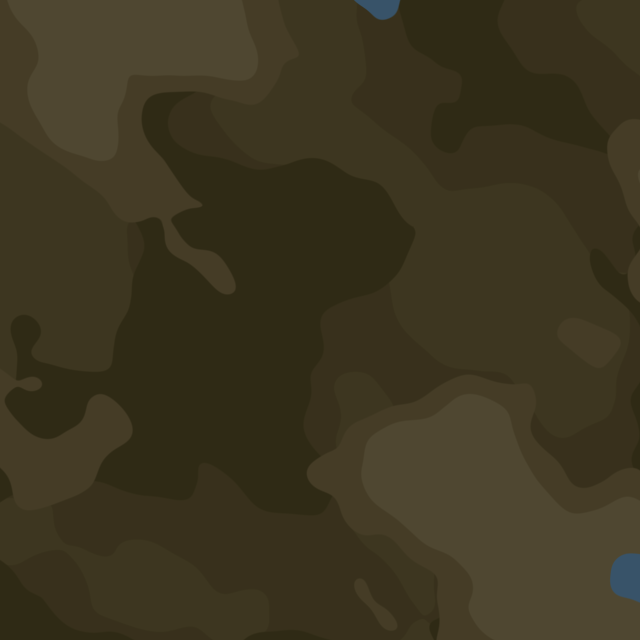
Give the GLSL for this pattern, as a three.js fragment shader.

```glsl
// Draws a flat camouflage of rounded, nested earth-toned patches with two small blue pools.

#define SCALE vec2(2.7, 3.5)   // patch frequency along and across the grain
#define GRAIN vec2(0.8, -0.6)  // direction in which patches stretch
#define EDGE 0.0016            // half width of the smoothed outline
#define OLIVE_LEVEL 0.36
#define DARK_LEVEL 0.20
#define BROWN_LEVEL 0.72
#define TAN_LEVEL 1.42
#define POOL_RADIUS 0.042

varying vec2 vUv;

const vec3 UMBER = vec3(0.218, 0.190, 0.108);
const vec3 OLIVE = vec3(0.240, 0.213, 0.125);
const vec3 DARK  = vec3(0.185, 0.165, 0.082);
const vec3 BROWN = vec3(0.270, 0.235, 0.150);
const vec3 TAN   = vec3(0.310, 0.280, 0.192);
const vec3 BLUE  = vec3(0.220, 0.325, 0.410);

float hash(vec2 p) {
  vec3 q = fract(p.xyx * 0.1031);
  q += dot(q, q.yzx + 33.33);
  return fract((q.x + q.y) * q.z);
}

// Contribution of one lattice corner with a random unit gradient
float corner(vec2 cell, vec2 offset) {
  float angle = 6.28318 * hash(cell);
  return dot(vec2(cos(angle), sin(angle)), offset);
}

float gradientNoise(vec2 p) {
  vec2 i = floor(p), f = fract(p), k = vec2(0.0, 1.0);
  vec2 u = f * f * f * (f * (f * 6.0 - 15.0) + 10.0);
  return mix(mix(corner(i, f), corner(i + k.yx, f - k.yx), u.x),
             mix(corner(i + k.xy, f - k.xy), corner(i + k.yy, f - k.yy), u.x), u.y);
}

// Three rotated octaves, scaled to roughly unit deviation
float patchNoise(vec2 p) {
  float sum = 0.0, gain = 4.3;
  for (int i = 0; i < 3; i++) {
    sum += gain * gradientNoise(p);
    p = mat2(1.6, 1.2, -1.2, 1.6) * p + 7.3;
    gain *= 0.42;
  }
  return sum;
}

// Heights of the olive, dark and light layers
vec3 layerFields(vec2 p) {
  vec2 q = SCALE * vec2(dot(p, GRAIN), dot(p, vec2(-GRAIN.y, GRAIN.x)));
  float cornerBias = (abs(p.x - p.y) - 0.333) / 0.236;
  float dark = 0.95 * patchNoise(q + 41.7) - 0.25 * cornerBias;
  float olive = patchNoise(q + 87.2) - 0.5 * dark;
  float light = 0.83 * patchNoise(q + 23.4) + 0.55 * cornerBias;
  return vec3(olive, dark, light);
}

// Coverage from a height above a level, using its slope as distance scale
float cover(float height, float slope) {
  return smoothstep(-EDGE, EDGE, height / max(slope, 1.0));
}

void main() {
  vec2 p = vUv, stepX = vec2(0.001, 0.0);
  vec3 field = layerFields(p);
  vec3 dx = (layerFields(p + stepX) - field) / stepX.x;
  vec3 dy = (layerFields(p + stepX.yx) - field) / stepX.x;
  vec3 slope = sqrt(dx * dx + dy * dy);

  // Stack the patches from the ground up
  vec3 color = mix(UMBER, OLIVE, cover(field.x - OLIVE_LEVEL, slope.x));
  color = mix(color, DARK, cover(field.y - DARK_LEVEL, slope.y));
  color = mix(color, BROWN, cover(field.z - BROWN_LEVEL, slope.z));
  color = mix(color, TAN, cover(field.z - TAN_LEVEL, slope.z));

  // Small pools cut off by the canvas border
  float wobble = 0.02 * gradientNoise(p * 18.0);
  for (int i = 0; i < 2; i++) {
    vec2 center = vec2(0.59, 1.02) + float(i) * vec2(0.41, -0.92);
    color = mix(color, BLUE, cover(POOL_RADIUS + wobble - length(p - center), 1.0));
  }

  gl_FragColor = vec4(color, 1.0);
}
```
